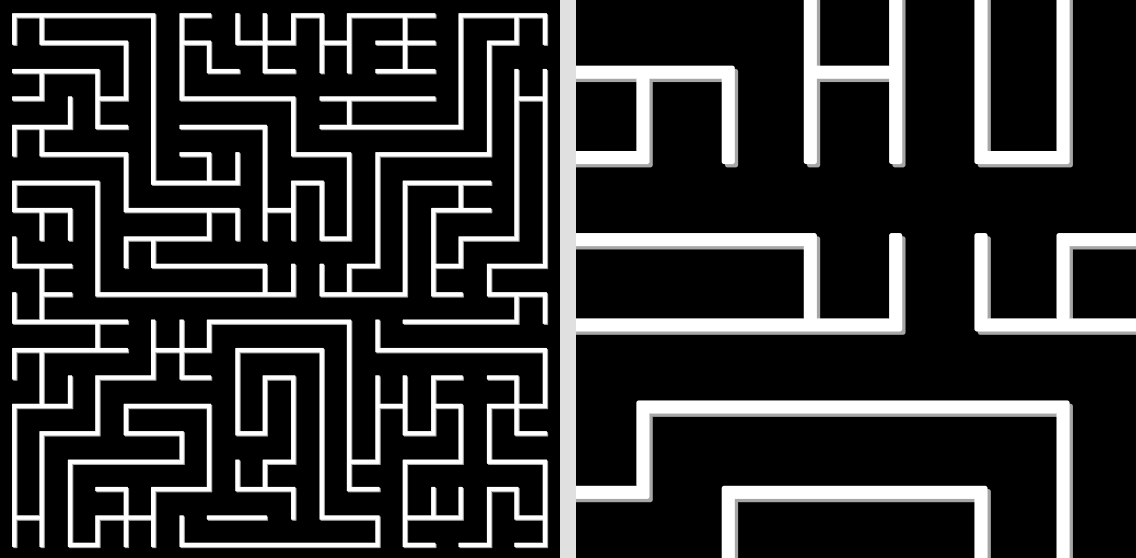
Left, the full canvas; right, a detail of the centre.
Give the GLSL for this pattern, as a WebGL 1 fragment shader.

```glsl
precision highp float;
// A maze of white strokes on black, joining a 20 x 20 grid of nodes.
// A random forest over 10 x 10 blocks is outlined by one winding stroke per tree;
// then sides of U-shaped faces are swapped at random to add branches and dead ends.
uniform vec2 u_resolution;

const float CANVAS_UNITS = 510.0;         // design units per canvas height
const float NODES = 20.0;
const float BLOCKS = 10.0;
const vec2 FIRST_NODE = vec2(13.0, 12.0);
const vec2 PITCH = vec2(25.55, 25.5);
const float HALF_STROKE = 2.0;
const float CORNER_RADIUS = 0.8;
const vec2 RIM_SHIFT = vec2(1.0, -1.0);
const vec2 TREE_CENTRE = vec2(5.2, 3.8);
const float INWARD_SLOPE = 0.7;
const float CUT_RATE = 0.2;

const vec3 BACKGROUND = vec3(0.0);
const vec3 RIM = vec3(0.65);
const vec3 STROKE = vec3(1.0);

float random(vec2 cell, float seed) {
  vec3 q = fract(vec3(cell.xyx + seed * 7.31 + 11.0) * vec3(0.1031, 0.1030, 0.0973));
  q += dot(q, q.yzx + 33.33);
  return fract((q.x + q.y) * q.z);
}

// Unit vectors right, up, left, down for k = 0..3
vec2 direction(float k) {
  vec2 d = mod(k, 2.0) < 0.5 ? vec2(1.0, 0.0) : vec2(0.0, 1.0);
  return k < 1.5 ? d : -d;
}

bool inGrid(vec2 cell, float size) {
  return all(greaterThan(cell, vec2(-0.5))) && all(lessThan(cell, vec2(size - 0.5)));
}

// Bumpy bowl: descending it can never form a cycle
float height(vec2 block) {
  if (!inGrid(block, BLOCKS)) return 99.0;
  vec2 toCentre = abs(block - TREE_CENTRE);
  return INWARD_SLOPE * (toCentre.x + toCentre.y) + random(block, 1.0);
}

// Direction to a random lower neighbour, or zero at a root
vec2 parentOf(vec2 block) {
  float here = height(block);
  float best = 2.0;
  vec2 parent = vec2(0.0);
  for (int k = 0; k < 4; k++) {
    vec2 d = direction(float(k));
    float rank = random(block, 20.0 + float(k) * 3.0);
    if (rank < best && height(block + d) < here) {
      best = rank;
      parent = d;
    }
  }
  return parent;
}

bool linked(vec2 block, vec2 d) {
  return inGrid(block, BLOCKS) && inGrid(block + d, BLOCKS)
    && (parentOf(block) == d || parentOf(block + d) == -d);
}

// Side of a face in the plain outline of the forest
bool outlineSide(vec2 face, vec2 normal) {
  vec2 block = floor(face * 0.5);
  if (mod(face.x, 2.0) < 0.5) return !linked(block, normal);
  return linked(block + max(normal, 0.0), abs(normal.yx));
}

// Side after the random swap; faces with three sides stay joined
bool mazeSide(vec2 face, vec2 normal) {
  float count = 0.0;
  for (int k = 0; k < 4; k++) {
    if (outlineSide(face, direction(float(k)))) count += 1.0;
  }
  bool drawn = outlineSide(face, normal);
  if (count < 2.5) return drawn;
  bool kept = normal != direction(floor(random(face, 5.0) * 4.0));
  return random(face, 9.0) < CUT_RATE ? drawn && kept : kept;
}

// Every edge belongs to exactly one face of a checkerboard
bool hasEdge(vec2 node, vec2 d) {
  vec2 low = min(node, node + d);
  vec2 across = abs(d.yx);
  float farSide = mod(low.x + low.y, 2.0);
  return mazeSide(low - farSide * across, across * (2.0 * farSide - 1.0));
}

vec2 nodePosition(vec2 node) {
  return FIRST_NODE + floor(node * PITCH);
}

float strokeDistance(vec2 p, vec2 a, vec2 b) {
  vec2 halfSize = abs(b - a) * 0.5 + HALF_STROKE - CORNER_RADIUS;
  vec2 q = abs(p - 0.5 * (a + b)) - halfSize;
  return length(max(q, 0.0)) + min(max(q.x, q.y), 0.0) - CORNER_RADIUS;
}

float coverage(float dist, float pixel) {
  return clamp(0.5 - dist / pixel, 0.0, 1.0);
}

void main() {
  float pixel = CANVAS_UNITS / u_resolution.y;
  vec2 p = gl_FragCoord.xy * pixel;
  vec2 node = clamp(floor((p - FIRST_NODE) / PITCH + 0.5), 0.0, NODES - 1.0);

  // Nearest stroke, and the same stroke shifted for its grey rim
  float strokeDist = 99.0;
  float rimDist = 99.0;
  for (int k = 0; k < 4; k++) {
    vec2 d = direction(float(k));
    if (inGrid(node + d, NODES) && hasEdge(node, d)) {
      vec2 a = nodePosition(node);
      vec2 b = nodePosition(node + d);
      strokeDist = min(strokeDist, strokeDistance(p, a, b));
      rimDist = min(rimDist, strokeDistance(p - RIM_SHIFT, a, b));
    }
  }

  vec3 color = mix(BACKGROUND, RIM, coverage(rimDist, pixel));
  color = mix(color, STROKE, coverage(strokeDist, pixel));
  gl_FragColor = vec4(color, 1.0);
}
```
